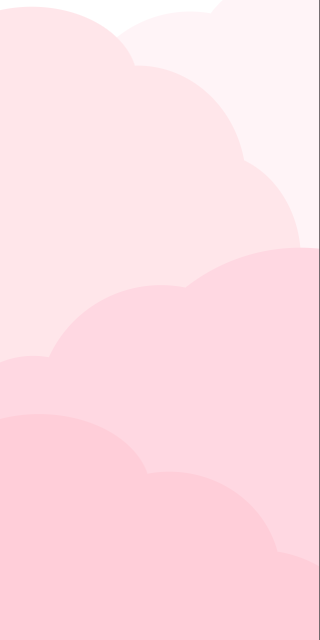
Write a WebGL 1 fragment shader that draws this background.

```glsl
precision highp float;

uniform vec2 u_resolution;

#define SKY vec3(1.0, 1.0, 1.0)
#define MIST vec3(1.0, 0.957, 0.969)
#define BLUSH vec3(1.0, 0.902, 0.918)
#define PINK vec3(1.0, 0.847, 0.886)
#define ROSE vec3(1.0, 0.808, 0.851)
#define BORDER vec3(0.35, 0.33, 0.34)
#define BORDER_WIDTH 0.0026
#define CANVAS_HEIGHT 2.0

// Signed distance to an elliptic cap that extends straight down
float dome(vec2 p, vec2 center, vec2 radii) {
  vec2 q = p - center;
  q.y = max(q.y, 0.0);
  return (length(q / radii) - 1.0) * min(radii.x, radii.y);
}

// Cloud banks, each a union of domes, from back to front
float mistBank(vec2 p) {
  float d = dome(p, vec2(0.594, 1.599), vec2(0.365));
  return min(d, dome(p, vec2(0.885, 1.792), vec2(0.281)));
}

float blushBank(vec2 p) {
  float d = dome(p, vec2(0.099, 1.742), vec2(0.331, 0.237));
  d = min(d, dome(p, vec2(0.430, 1.430), vec2(0.339, 0.365)));
  return min(d, dome(p, vec2(0.651, 1.193), vec2(0.289, 0.332)));
}

float pinkBank(vec2 p) {
  float d = dome(p, vec2(0.938, 0.648), vec2(0.578));
  d = min(d, dome(p, vec2(0.503, 0.724), vec2(0.385)));
  return min(d, dome(p, vec2(0.104, 0.617), vec2(0.271)));
}

float roseBank(vec2 p) {
  float d = dome(p, vec2(0.122, 0.462), vec2(0.349, 0.244));
  d = min(d, dome(p, vec2(0.529, 0.195), vec2(0.349, 0.331)));
  return min(d, dome(p, vec2(0.807, -0.102), vec2(0.383)));
}

// Antialiased coverage of a signed distance
float coverage(float d, float pixel) {
  return clamp(0.5 - d / pixel, 0.0, 1.0);
}

void main() {
  // Width spans 0 to 1, height 0 to CANVAS_HEIGHT
  vec2 p = gl_FragCoord.xy / u_resolution * vec2(1.0, CANVAS_HEIGHT);
  float pixel = 1.0 / u_resolution.x;

  vec3 color = SKY;
  color = mix(color, MIST, coverage(mistBank(p), pixel));
  color = mix(color, BLUSH, coverage(blushBank(p), pixel));
  color = mix(color, PINK, coverage(pinkBank(p), pixel));
  color = mix(color, ROSE, coverage(roseBank(p), pixel));

  // Thin border on the right side
  color = mix(color, BORDER, coverage(1.0 - BORDER_WIDTH - p.x, pixel));

  gl_FragColor = vec4(color, 1.0);
}
```
